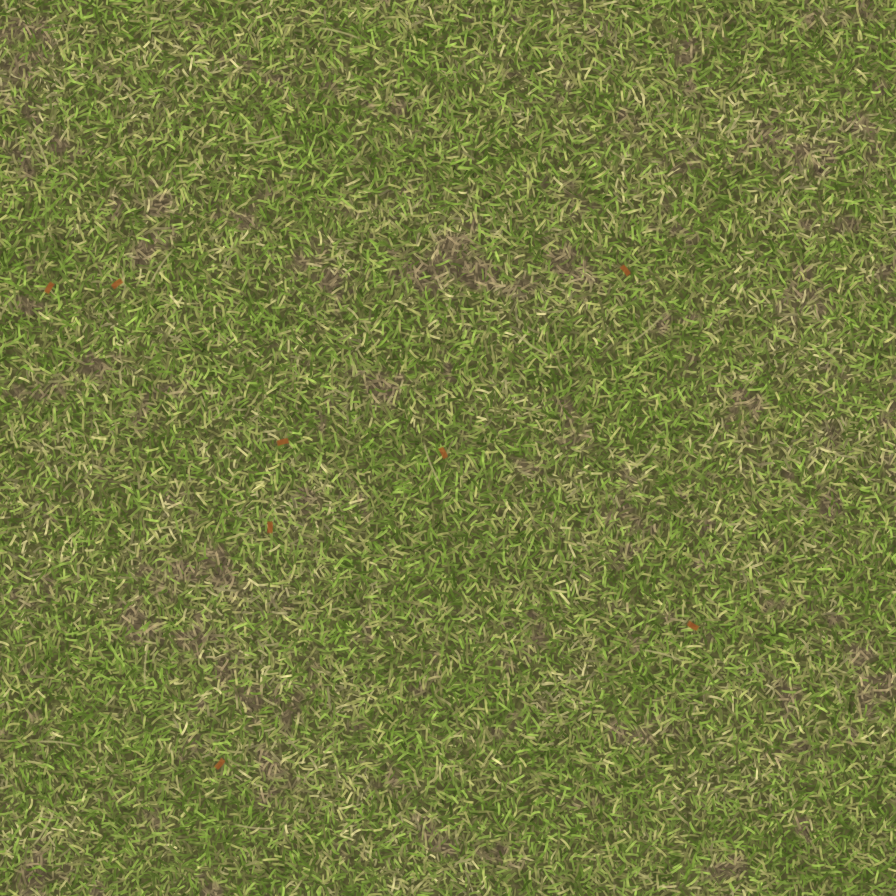
Give the GLSL for this texture, as a WebGL 1 fragment shader.

```glsl
precision highp float;
// Worn lawn seen from above: short mixed blades, dry straw and bare brown patches.
uniform vec2 u_resolution;

const float TAU = 6.2831853;
const vec3 DEEP_GREEN = vec3(0.36, 0.45, 0.17);
const vec3 GREEN = vec3(0.47, 0.55, 0.25);
const vec3 OLIVE = vec3(0.52, 0.52, 0.30);
const vec3 STRAW = vec3(0.66, 0.63, 0.44);
const vec3 BROWN = vec3(0.50, 0.44, 0.33);
const vec3 SOIL = vec3(0.33, 0.33, 0.19);
const vec3 LEAF = vec3(0.62, 0.34, 0.16);

vec2 hash2(vec2 p) {
  vec3 q = fract(p.xyx * vec3(0.1031, 0.1030, 0.0973));
  q += dot(q, q.yzx + 33.33);
  return fract((q.xx + q.yz) * q.zy);
}

float cornerSlope(vec2 corner, vec2 offset) {
  float angle = TAU * hash2(corner).x;
  return dot(vec2(cos(angle), sin(angle)), offset);
}

// Gradient noise, roughly -0.7 to 0.7
float gradientNoise(vec2 p) {
  vec2 i = floor(p);
  vec2 f = p - i;
  vec2 s = f * f * f * (f * (f * 6.0 - 15.0) + 10.0);
  vec2 e = vec2(1.0, 0.0);
  float low = mix(cornerSlope(i, f), cornerSlope(i + e, f - e), s.x);
  float high = mix(cornerSlope(i + e.yx, f - e.yx), cornerSlope(i + 1.0, f - 1.0), s.x);
  return mix(low, high, s.y);
}

float fractalNoise(vec2 p) {
  float sum = 0.0;
  float weight = 1.0;
  for (int octave = 0; octave < 4; octave++) {
    sum += weight * gradientNoise(p);
    p = mat2(1.6, 1.2, -1.2, 1.6) * p + 17.3;
    weight *= 0.7;
  }
  return sum;
}

// Coverage of a curved stroke centred on the origin
float stroke(vec2 p, float angle, float halfLength, float halfWidth, float bend, float soft) {
  vec2 axis = vec2(cos(angle), sin(angle));
  float along = dot(p, axis) / halfLength;
  float across = dot(p, vec2(-axis.y, axis.x)) + bend * (along * along - 0.4);
  float side = 1.0 - smoothstep(halfWidth - soft, halfWidth + soft, abs(across));
  return side * (1.0 - smoothstep(0.6, 1.0, abs(along)));
}

vec3 grassColor(float dryness) {
  vec3 color = mix(DEEP_GREEN, GREEN, smoothstep(0.0, 0.35, dryness));
  color = mix(color, OLIVE, smoothstep(0.35, 0.65, dryness));
  return mix(color, STRAW, smoothstep(0.65, 1.0, dryness));
}

// One sheet of blades, one per cell, laid over the colour below
vec3 bladeLayer(vec3 below, vec2 uv, float cells, float seed, float dryness, float bare,
                float light, float pixel) {
  vec2 p = uv * cells;
  vec2 home = floor(p);
  vec3 color = below;
  for (int y = -1; y <= 1; y++) {
    for (int x = -1; x <= 1; x++) {
      vec2 cell = home + vec2(float(x), float(y));
      vec2 place = hash2(cell + seed);
      vec2 shape = hash2(cell + seed + 41.7);
      vec2 tint = hash2(cell + seed + 93.1);
      float cover = stroke(p - cell - place, TAU * shape.x, mix(0.5, 0.95, shape.y),
                           0.11, 0.3 * (tint.y - 0.5), 0.75 * pixel * cells);
      vec3 blade = grassColor(dryness + 0.85 * (tint.x - 0.5));
      blade = mix(blade, BROWN, bare * step(tint.y, 0.75));
      blade *= light * mix(0.68, 1.32, fract(7.0 * tint.y + shape.y));
      color = mix(color, blade, 0.9 * cover);
    }
  }
  return color;
}

// Rare single strokes such as loose stems and fallen leaves
float litter(vec2 uv, float cells, float seed, float chance, float halfLength,
             float halfWidth, float pixel) {
  vec2 p = uv * cells;
  vec2 cell = floor(p);
  vec2 pick = hash2(cell + seed);
  vec2 centre = 0.3 + 0.4 * hash2(cell + seed + 5.9);
  float cover = stroke(p - cell - centre, TAU * pick.y, halfLength * cells,
                       halfWidth * cells, 0.1 * halfLength * cells, pixel * cells);
  return cover * step(pick.x, chance);
}

void main() {
  float pixel = 1.0 / min(u_resolution.x, u_resolution.y);
  vec2 uv = gl_FragCoord.xy * pixel;

  // Broad and small patches of growth, wear and shade
  float broad = fractalNoise(uv * 5.0 + 3.0);
  float tufts = fractalNoise(uv * 19.0 + 51.0);
  float wear = fractalNoise(uv * 15.0 + 120.0) + 0.45 * broad;
  float dryness = 0.45 + 0.22 * broad + 0.22 * tufts;
  float bare = 0.9 * smoothstep(0.15, 0.75, wear);
  float shade = 1.0 + 0.10 * fractalNoise(uv * 32.0 + 200.0);

  // Soil, then blades from the shaded bottom to the lit top
  vec3 color = mix(SOIL, BROWN * 0.75, bare);
  for (int i = 0; i < 6; i++) {
    float level = float(i);
    color = bladeLayer(color, uv, 118.0 - 7.0 * level, 150.0 + 137.0 * level,
                       dryness, bare, 0.82 + 0.055 * level, pixel);
  }
  color *= shade * (1.0 + 0.22 * gradientNoise(uv * 170.0));

  // Loose litter
  color = mix(color, STRAW * 1.08, 0.75 * litter(uv, 9.0, 611.0, 0.15, 0.028, 0.0011, pixel));
  color = mix(color, LEAF, 0.8 * litter(uv, 11.0, 733.0, 0.05, 0.008, 0.003, pixel));
  gl_FragColor = vec4(color, 1.0);
}
```
